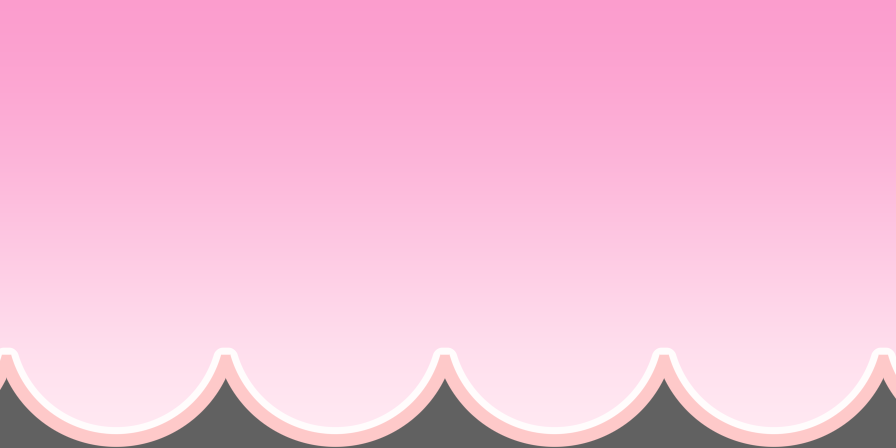
Give the GLSL for this background, as a Shadertoy shader.

```glsl
#define PERIOD 0.4893
#define CUSP_X 0.0146
#define CENTER_Y 0.2745
#define FILL_RADIUS 0.272
#define TRIM_RADIUS 0.2435
#define TRIM_TOP 0.2083
#define OUTLINE 0.0156

const vec3 SKY_TOP = vec3(0.985, 0.615, 0.805);
const vec3 SKY_BOTTOM = vec3(1.0, 0.915, 0.95);
const vec3 OUTLINE_COLOR = vec3(1.0, 0.99, 0.99);
const vec3 TRIM_COLOR = vec3(0.995, 0.79, 0.79);
const vec3 FILL_COLOR = vec3(0.38);

// Distance to the region outside a circle and below a level, with round corners
float scallop(vec2 p, float radius, float top) {
    vec2 side = vec2(radius - length(p), p.y - top);
    return length(max(side, 0.0)) + min(max(side.x, side.y), 0.0);
}

float coverage(float dist, float pixel) {
    return 1.0 - smoothstep(-0.7 * pixel, 0.7 * pixel, dist);
}

void mainImage(out vec4 fragColor, in vec2 fragCoord) {
    float pixel = 1.0 / iResolution.y;
    vec2 uv = fragCoord * pixel;

    // Vertical gradient with gently eased ends
    float depth = 1.0 - uv.y;
    float blend = mix(smoothstep(0.0, 1.0, depth), depth, 0.3);
    vec3 color = mix(SKY_TOP, SKY_BOTTOM, blend);

    // Repeating cell centred on each hanging arc
    float cellX = (fract((uv.x - CUSP_X) / PERIOD) - 0.5) * PERIOD;
    vec2 p = vec2(cellX, uv.y - CENTER_Y);
    float top = TRIM_TOP - CENTER_Y;

    // Outline, trim and fill, from back to front
    float trim = scallop(p, TRIM_RADIUS, top);
    float fill = scallop(p, FILL_RADIUS, top);
    color = mix(color, OUTLINE_COLOR, coverage(trim - OUTLINE, pixel));
    color = mix(color, TRIM_COLOR, coverage(trim, pixel));
    color = mix(color, FILL_COLOR, coverage(fill, pixel));

    fragColor = vec4(color, 1.0);
}
```
